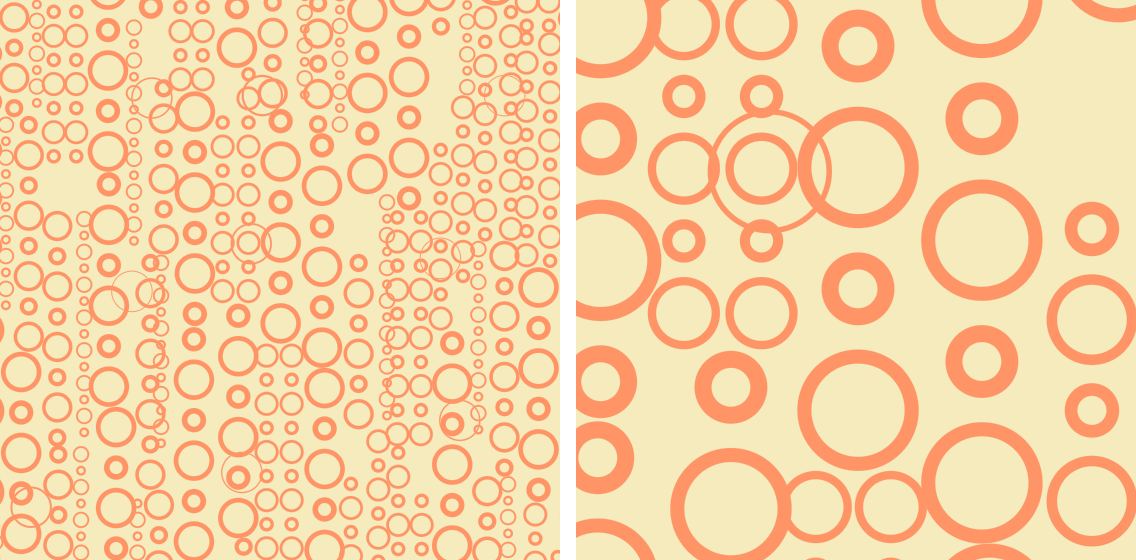
Left: the whole. Right: its middle third, enlarged.
A WebGL 1 fragment shader for this pattern:

```glsl
precision highp float;
uniform vec2 u_resolution;

const vec3 PAPER = vec3(0.96, 0.92, 0.74);
const vec3 INK = vec3(1.0, 0.58, 0.40);

const float COLUMNS = 13.0;          // column slots across the canvas
const float RUN_HEIGHT = 0.42;       // height of one run of rings
const float LARGE_SHARE = 0.37;      // slots holding one large chain
const float MEDIUM_SHARE = 0.34;     // slots holding a medium and a tiny chain
const float LARGE_PERIOD = 0.1445;   // distance between two big rings
const float MEDIUM_PERIOD = 0.108;
const float SMALL_PERIOD = 0.086;
const float TINY_PERIOD = 0.0586;
const float SIDE_JITTER = 0.20;      // in slot widths
const float SHORTENING = 0.3;        // largest part of a chain left out

// Ring sizes relative to the chain period
const float BIG_RADIUS = 0.25;
const float BIG_STROKE = 0.058;
const float BEAD_RADIUS = 0.15;
const float BEAD_STROKE = 0.07;

const float HOOP_GRID = 3.0;         // scattered thin hoops
const float HOOP_SHARE = 0.65;
const float HOOP_RADIUS = 0.037;
const float HOOP_MIN_STROKE = 0.0016;
const float HOOP_MAX_STROKE = 0.005;
const float EDGE_PIXELS = 1.1;

float hash(vec2 p, float seed) {
  vec3 q = fract(vec3(p.xyx + seed * 7.31) * vec3(0.1031, 0.1030, 0.0973));
  q += dot(q, q.yzx + 33.33);
  return fract((q.x + q.y) * q.z);
}

float ring(vec2 p, float outer, float stroke) {
  return abs(length(p) - outer + 0.5 * stroke) - 0.5 * stroke;
}

// Vertical chain of big rings alternating with small beads
float chain(vec2 p, float period, float count) {
  p /= period;
  float big = clamp(floor(p.y - BIG_RADIUS + 0.5), 0.0, count - 1.0);
  float bead = clamp(floor(p.y - BIG_RADIUS), 0.0, count - 1.0);
  vec2 bigCentre = vec2(0.0, big + BIG_RADIUS);
  vec2 beadCentre = vec2(0.0, bead + BIG_RADIUS + 0.5);
  return period * min(ring(p - bigCentre, BIG_RADIUS, BIG_STROKE),
                      ring(p - beadCentre, BEAD_RADIUS, BEAD_STROKE));
}

// One run in a slot: a single large chain or two narrow ones side by side
float chainRun(vec2 p, vec2 id) {
  float kind = hash(id, 1.0);
  float mirror = hash(id, 2.0) < 0.5 ? -1.0 : 1.0;
  float dist = 1.0;
  for (int side = 0; side < 2; side++) {
    bool first = side == 0;
    float seed = 3.0 + 4.0 * float(side);
    float period = SMALL_PERIOD;
    float offset = first ? -0.27 : 0.27;
    if (kind < LARGE_SHARE) {
      if (!first) break;
      period = LARGE_PERIOD;
      offset = 0.0;
    } else if (kind < LARGE_SHARE + MEDIUM_SHARE) {
      period = first ? MEDIUM_PERIOD : TINY_PERIOD;
      offset = first ? -0.17 : 0.39;
    }
    float sway = 2.0 * hash(id, seed) - 1.0;
    float x = (mirror * offset + SIDE_JITTER * sway * sway * sway) / COLUMNS;
    float count = floor(RUN_HEIGHT / period + 0.2);
    count -= floor(hash(id, seed + 1.0) * count * SHORTENING);
    float y = hash(id, seed + 2.0) < 0.5 ? RUN_HEIGHT - p.y : p.y;
    dist = min(dist, chain(vec2(p.x - x, y), period, count));
  }
  return dist;
}

// Nearest chain among the neighbouring slots and runs
float chains(vec2 p) {
  float dist = 1.0;
  float slot = floor(p.x * COLUMNS);
  for (int i = -1; i <= 1; i++) {
    float column = slot + float(i);
    float x = p.x - (column + 0.5) / COLUMNS;
    float y = p.y + RUN_HEIGHT * hash(vec2(column, 5.0), 13.0);
    float row = floor(y / RUN_HEIGHT);
    for (int j = -1; j <= 1; j++) {
      float run = row + float(j);
      dist = min(dist, chainRun(vec2(x, y - run * RUN_HEIGHT), vec2(column, run)));
    }
  }
  return dist;
}

// Thin hoops, each kept inside its own grid cell
float hoops(vec2 p) {
  vec2 id = floor(p * HOOP_GRID);
  if (hash(id, 21.0) > HOOP_SHARE) return 1.0;
  vec2 centre = (id + mix(vec2(0.13), vec2(0.87), vec2(hash(id, 22.0), hash(id, 23.0)))) / HOOP_GRID;
  float weight = hash(id, 24.0);
  return ring(p - centre, HOOP_RADIUS, mix(HOOP_MIN_STROKE, HOOP_MAX_STROKE, weight * weight * weight));
}

void main() {
  float size = min(u_resolution.x, u_resolution.y);
  vec2 p = gl_FragCoord.xy / size;
  float dist = min(chains(p), hoops(p));
  float coverage = clamp(0.5 - dist * size / EDGE_PIXELS, 0.0, 1.0);
  gl_FragColor = vec4(mix(PAPER, INK, coverage), 1.0);
}
```
